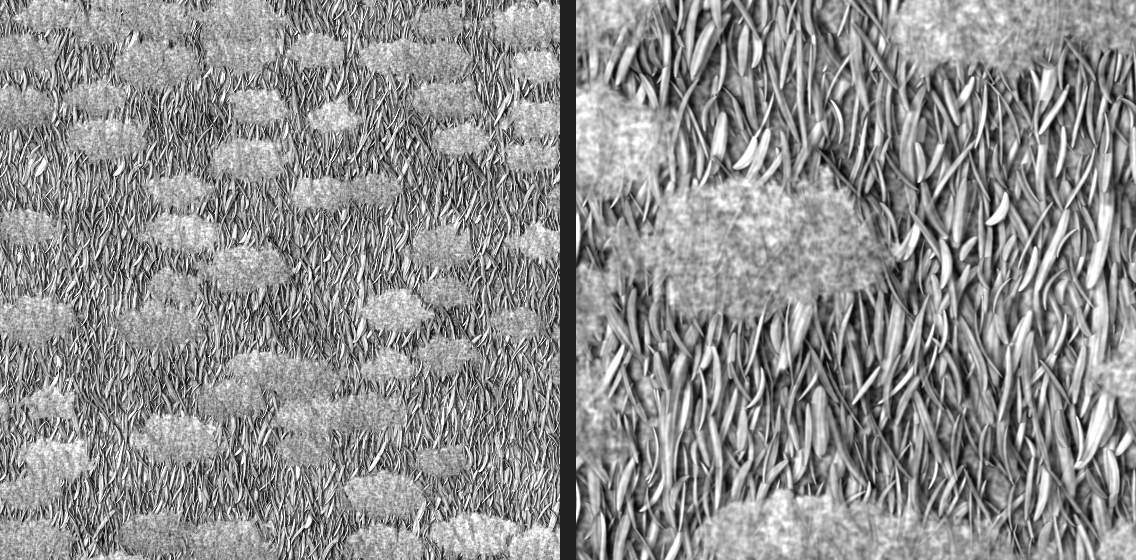
Left, the full canvas; right, a detail of the centre.
A three.js fragment shader for this texture map:

```glsl
// Grey matted ground of dry stems and shreds between pale crumbly clumps.
// Jittered grids of bent, streaked strands are painted over mottled noise;
// ragged domes bury the lower layers and partly hide the upper ones.
varying vec2 vUv;

vec2 hash2(vec2 p) {
  vec3 q = fract(p.xyx * vec3(0.1031, 0.1030, 0.0973));
  q += dot(q, q.yzx + 33.33);
  return fract((q.xx + q.yz) * q.zy);
}

// Gradient noise, about -0.7 to 0.7
float noise(vec2 p) {
  vec2 i = floor(p), f = fract(p);
  vec2 u = f * f * f * (f * (f * 6.0 - 15.0) + 10.0);
  vec2 e = vec2(1.0, 0.0);
  float a = dot(hash2(i) * 2.0 - 1.0, f);
  float b = dot(hash2(i + e.xy) * 2.0 - 1.0, f - e.xy);
  float c = dot(hash2(i + e.yx) * 2.0 - 1.0, f - e.yx);
  float d = dot(hash2(i + 1.0) * 2.0 - 1.0, f - 1.0);
  return mix(mix(a, b, u.x), mix(c, d, u.x), u.y);
}

float fbm(vec2 p) {
  float sum = 0.0, amp = 0.6;
  for (int i = 0; i < 4; i++) {
    sum += amp * noise(p);
    p = p * 2.03 + 19.7;
    amp *= 0.6;
  }
  return sum;
}

// One layer of near-upright strands; rows sets their size
float strands(float tone, vec2 uv, float rows, float seed, float exposure) {
  vec2 grid = vec2(2.0, 1.0) * rows;
  vec2 cell = floor(uv * grid);
  for (int j = -1; j <= 1; j++) {
    for (int i = -1; i <= 1; i++) {
      vec2 id = cell + vec2(float(i), float(j));
      vec2 a = hash2(id + seed), b = hash2(id + seed + 57.3), c = hash2(id + seed + 131.7);
      if (a.x + c.x > 1.45) continue;

      // Local frame: tilt, then bend along the length
      vec2 d = (uv * grid - id - 0.2 - 0.6 * a) / vec2(2.0, 1.0);
      float tilt = (b.x + c.y - 1.0) * 0.75;
      d = mat2(cos(tilt), sin(tilt), -sin(tilt), cos(tilt)) * d;
      float t = d.y / mix(0.3, 0.8, b.y);
      d.x += (c.x - 0.5) * 0.28 * (t * t - 0.3);
      float width = mix(0.03, 0.1, a.y * a.y) * sqrt(max(1.0 - t * t, 0.0)) + 0.004;
      float ends = smoothstep(1.0, 0.88, abs(t)) * exposure;

      // Shadow to the lower right, then the lit and streaked body
      float side = (abs(d.x) - width) / rows;
      float shade = (abs(d.x - 0.03) - width) / rows;
      tone *= 1.0 - 0.5 * ends * smoothstep(0.004, -0.001, shade);
      float streak = noise(vec2(d.x * 420.0, d.y * 50.0) / rows + a * 60.0);
      float across = d.x / width;
      float body = mix(0.4, 1.04, sqrt(b.x * 0.4 + c.y * 0.6)) + 0.5 * streak;
      body -= 0.2 * across * across + 0.1 * across;
      tone = mix(tone, body, ends * smoothstep(0.001, -0.001, side) * mix(0.65, 1.0, c.x));
    }
  }
  return tone;
}

// Flattened ragged domes: x is cover, y is shade
vec2 clumps(vec2 uv) {
  vec2 grid = vec2(8.0, 13.0);
  vec2 cell = floor(uv * grid);
  vec2 result = vec2(0.0, 0.7);
  float ragged = 0.75 * fbm(uv * 38.0);
  for (int j = -1; j <= 1; j++) {
    for (int i = -1; i <= 1; i++) {
      vec2 id = cell + vec2(float(i), float(j));
      vec2 a = hash2(id + 211.0), b = hash2(id + 307.0);
      if (b.x > 0.6) continue;
      vec2 d = uv * grid - id - 0.2 - 0.6 * a;
      float r = length(d / mix(vec2(0.4, 0.38), vec2(0.7, 0.62), b.y)) + ragged;
      float cover = smoothstep(1.05, 0.8, r);
      result = mix(result, vec2(1.0, 0.62 + 0.2 * a.x + 0.22 * d.y), cover);
    }
  }
  return result;
}

void main() {
  vec2 uv = vUv + 0.005 * vec2(noise(vUv * 24.0), noise(vUv * 24.0 + 71.0));
  float speckle = noise(vUv * 190.0) + 0.7 * noise(vUv * 340.0 + 13.0);
  float patches = fbm(vUv * vec2(7.0, 11.0) + 5.0);

  // Mottled litter with dark hollows
  float tone = 0.5 + 0.45 * fbm(vUv * 45.0) + 0.35 * patches + 0.2 * speckle;
  vec2 clump = clumps(uv);

  for (int k = 0; k < 8; k++) {
    float layer = float(k);
    if (k == 4) {
      float crumb = clump.y + 0.26 * speckle + 0.3 * fbm(vUv * 60.0 + 9.0);
      tone = mix(tone, crumb, clump.x * 0.92);
    }
    float rows = 13.0 + 22.0 * fract(layer * 0.618 + 0.5);
    float exposure = k < 4 ? 1.0 : 1.0 - 0.75 * clump.x;
    tone = strands(tone, uv + layer * 0.137, rows, layer * 23.0 + 3.0, exposure);
  }

  // Fine grain, broad light and dark areas, final contrast
  tone += 0.1 * speckle + 0.14 * patches;
  tone = clamp((tone - 0.58) * 1.12 + 0.645, 0.04, 1.0);
  gl_FragColor = vec4(vec3(tone), 1.0);
}
```
